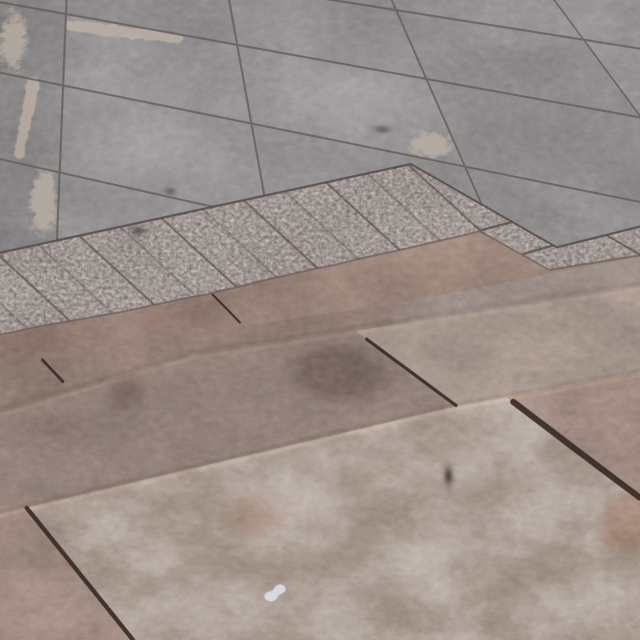
Reproduce this texture procedurally as a Shadertoy shader.

```glsl
// Worn sandstone steps below a granite kerb and a grey slab pavement.

vec2 hash2(vec2 cell) {
    vec3 h = fract(cell.xyx * vec3(.1031, .103, .0973));
    h += dot(h, h.yzx + 33.33);
    return fract((h.xx + h.yz) * h.zy);
}

float gradientNoise(vec2 p) {
    vec2 i = floor(p), f = fract(p), w = f * f * (3. - 2. * f), o = vec2(0, 1);
    float a = dot(hash2(i) * 2. - 1., f);
    float b = dot(hash2(i + o.yx) * 2. - 1., f - o.yx);
    float c = dot(hash2(i + o) * 2. - 1., f - o);
    float d = dot(hash2(i + 1.) * 2. - 1., f - 1.);
    return mix(mix(a, b, w.x), mix(c, d, w.x), w.y);
}

float fbm(vec2 p) {
    float sum = 0., gain = .6;
    for (int i = 0; i < 5; i++) {
        sum += gain * gradientNoise(p);
        p = mat2(1.6, 1.2, -1.2, 1.6) * p + 17.3;
        gain *= .55;
    }
    return sum;
}

float stroke(float dist, float width, float aa) {
    return 1. - smoothstep(width - aa, width + aa, abs(dist));
}

// Line from ends.xy to ends.zw
float crack(vec2 q, vec4 ends, float width, float aa) {
    vec2 d = ends.zw - ends.xy, r = q - ends.xy;
    return stroke(length(r - d * clamp(dot(r, d) / dot(d, d), 0., 1.)), width, aa);
}

// Soft ellipse: centre, radii
float blot(vec2 q, vec4 e) {
    vec2 d = (q - e.xy) / e.zw;
    return exp(-dot(d, d));
}

float cover(float dist, float aa) { return smoothstep(-aa, aa, dist); }

float bend(float x, float start, float slope) { return max(x - start, 0.) * slope; }

// Boundary heights, measured down from the top
float kerbEdge(float x) { return .395 - .216 * x + bend(x, .642, .787) - bend(x, .87, .821); }
float stoneEdge(float x) { return .523 - .196 * x - bend(x, .326, .037) + bend(x, .749, .79) - bend(x, .859, .72); }
float ledgeEdge(float x) { return .565 - .146 * x - bend(x, .625, .05); }
float treadEdge(float x) { return .645 - .295 * x + bend(x, .3, .14); }
float frontEdge(float x) { return .803 - .236 * x + bend(x, .71, .055); }

vec3 pavement(vec2 q, float cloud, float grain, float aa) {
    vec2 tile = vec2(0);
    float joint = 0.;
    for (int i = 0; i < 4; i++) {
        float k = float(i);
        float across = q.y + .082 - .073 * k - .0124 * k * k - (.158 + .022 * k) * q.x;
        float along = q.x - .104 - .254 * k - (.2 * k + .02 * k * k - .04) * q.y;
        tile += step(0., vec2(along, across));
        joint = max(joint, max(stroke(across, .0016, aa), stroke(along, .0016, aa)));
    }
    vec3 col = vec3(.575, .565, .567) + .045 * (hash2(tile + 3.).x - .5) + .1 * cloud + .07 * grain;
    col -= .035 * (1. - smoothstep(.02, .16, q.x));
    col += .1 * blot(q, vec4(.55, .14, .1, .045)) + .05 * blot(q, vec4(.23, .23, .12, .06));
    // Worn beige scars
    float scar = blot(q, vec4(.02, .06, .026, .05)) + blot(q, vec4(.068, .31, .022, .055));
    scar += crack(q, vec4(.052, .13, .03, .24), .009, .007);
    scar += crack(q, vec4(.11, .04, .28, .06), .008, .007);
    scar += blot(q, vec4(.675, .228, .035, .022));
    col = mix(col, vec3(.74, .7, .65), .75 * smoothstep(.3, .7, scar + cloud * .7 + grain * .5));
    float spots = blot(q, vec4(.266, .299, .008, .006)) + blot(q, vec4(.597, .202, .014, .006));
    return mix(col, vec3(.38, .35, .34), .8 * max(joint, spots));
}

vec3 granite(vec2 q, float cloud, float aa) {
    float speckle = gradientNoise(q * vec2(150, 190)) + .6 * gradientNoise(q * 310.);
    vec3 col = vec3(.625, .59, .58) + .22 * speckle + .06 * cloud;
    float slat = q.x - .88 * (q.y - .395 + .216 * q.x) - .638;
    float row = slat / .0643;
    float joint = stroke((row - round(row)) * .05, .0015, aa) * step(slat, .02);
    joint *= mix(.45, .85, step(.4, fract(round(row) * .5 + .5)));
    joint = max(joint, crack(q, vec4(.75, .36, .807, .345), .0018, aa));
    joint = max(joint, crack(q, vec4(.82, .396, .87, .382), .0018, aa));
    joint = max(joint, crack(q, vec4(.945, .366, 1, .398), .0014, aa));
    joint = max(joint, blot(q, vec4(.216, .361, .012, .007)));
    return mix(col, vec3(.34, .3, .29), joint * .8);
}

vec3 steps(vec2 q, float cloud, float grain, float aa) {
    float tread = q.y - treadEdge(q.x), front = q.y - frontEdge(q.x);
    vec3 upper = mix(vec3(.57, .485, .45), vec3(.61, .525, .485), smoothstep(.3, .5, q.x));
    vec3 riser = mix(vec3(.56, .485, .45), vec3(.62, .565, .54), smoothstep(.55, .7, q.x));
    float slab = cover(q.x - .573 - 1.33 * (q.y - .53), aa);
    float stain = blot(q, vec4(.53, .58, .1, .055)) + .6 * blot(q, vec4(.2, .61, .04, .035));
    stain += .5 * blot(q, vec4(.12, .67, .17, .05));
    vec3 middle = mix(vec3(.575, .51, .48), vec3(.44, .37, .35), .8 * smoothstep(.25, .85, stain + cloud * .8));
    middle = mix(middle, vec3(.645, .585, .55), slab);
    vec3 lower = mix(vec3(.655, .59, .55), vec3(.7, .66, .63), smoothstep(-.25, .3, cloud));
    float side = cover(q.x - .801 - 1.32 * (q.y - .628), aa) + cover(.042 + .81 * (q.y - .794) - q.x, aa);
    lower = mix(lower, vec3(.61, .525, .485), side * .8);
    float rust = blot(q, vec4(.98, .83, .05, .07)) + .7 * blot(q, vec4(.37, .81, .07, .05));
    lower = mix(lower, vec3(.58, .45, .38), .6 * smoothstep(.35, .9, rust + cloud));
    vec3 col = mix(upper, riser, cover(q.y - ledgeEdge(q.x), aa));
    col = mix(mix(col, middle, cover(tread, aa)), lower, cover(front, aa));
    col += vec3(.13, .115, .105) * cloud + .075 * grain;
    // Shaded undersides and pale rims
    col -= .05 * (stroke(tread + .006, .002, .006) + stroke(front + .004, .002, .004));
    col += vec3(.07, .045, .025) * (stroke(front - .004, .002, .004) + .6 * stroke(tread - .004, .002, .004));
    // Open joints
    vec2 j = q + .003 * cloud;
    float gap = crack(j, vec4(.573, .53, .713, .634), .0025, aa);
    gap = max(gap, crack(j, vec4(.803, .629, 1, .778), .0048, aa));
    gap = max(gap, crack(j, vec4(.042, .794, .208, 1), .0034, aa));
    gap = max(gap, crack(j, vec4(.332, .46, .375, .504), .0017, aa));
    gap = max(gap, crack(j, vec4(.066, .562, .098, .596), .0022, aa));
    gap = max(gap, .8 * blot(j, vec4(.701, .744, .007, .015)));
    col = mix(col, vec3(.21, .16, .14), gap * .9);
    float pale = blot(q, vec4(.423, .932, .012, .009)) + blot(q, vec4(.438, .92, .01, .008));
    return mix(col, vec3(.84, .85, .87), smoothstep(.35, .65, pale));
}

void mainImage(out vec4 fragColor, in vec2 fragCoord) {
    vec2 q = fragCoord / iResolution.xy;
    q.y = 1. - q.y;
    float aa = .8 / iResolution.y;
    float cloud = fbm(q * vec2(8, 12)), grain = fbm(q * vec2(70, 100));
    float kerb = q.y - kerbEdge(q.x), stone = q.y - stoneEdge(q.x) - .004 * cloud;
    vec3 col = mix(pavement(q, cloud, grain, aa), granite(q, cloud, aa), cover(kerb, aa));
    col = mix(col, vec3(.32, .29, .28), .85 * stroke(kerb, .0018, aa));
    col = mix(col, steps(q, cloud, grain, aa), cover(stone, aa));
    col = mix(col, vec3(.38, .32, .29), .6 * stroke(stone, .0016, aa));
    fragColor = vec4(col, 1);
}
```
